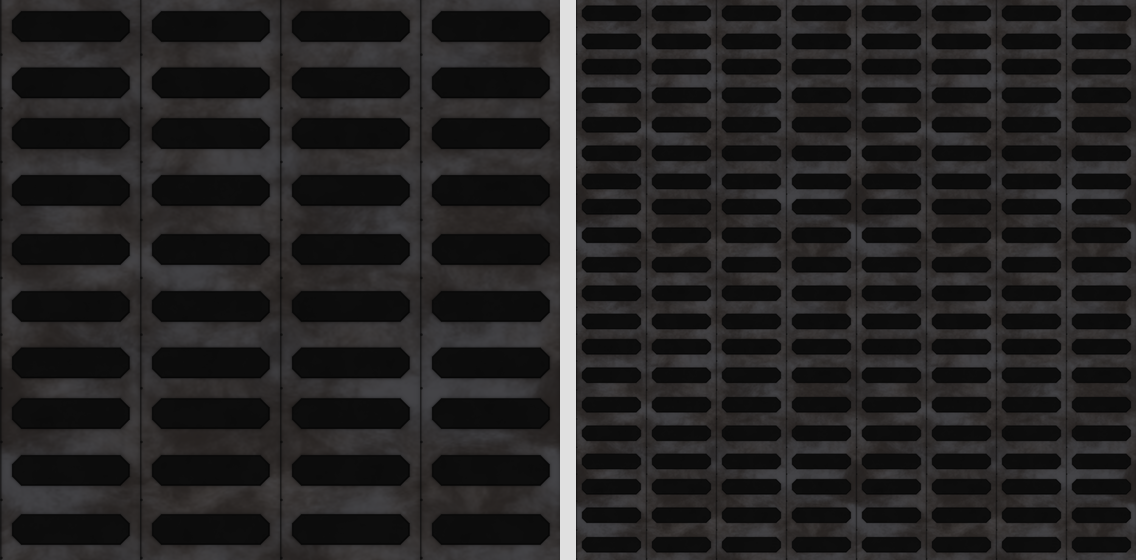
Left, the tile; right, the same tile 2 across and 2 down.
This pattern is drawn by a Shadertoy shader. Its source:

```glsl
// Dark worn metal grating: four plates, each punched with ten chamfered slots.
const float COLUMNS = 4.0;              // plates across
const float BLOCKS = 2.0;               // groups of five slots down
const int SLOTS = 5;
const float SLOT_Y[SLOTS] = float[SLOTS](0.0945, 0.2960, 0.4770, 0.6800, 0.8910);
const vec2 SLOT_HALF = vec2(0.1050, 0.0273);
const float CHAMFER = 0.0165;
const float SHIFT_X = 0.0015;           // seam offset from the left edge
const float SEAM_HALF = 0.0008;
const float NICK_RADIUS = 0.0023;
const float RIM_WIDTH = 0.0040;
const float SOFTNESS = 0.0012;
const vec3 METAL_DARK = vec3(0.150, 0.140, 0.138);
const vec3 METAL_LIGHT = vec3(0.272, 0.266, 0.268);
const vec3 TINT_WARM = vec3(1.03, 0.99, 0.96);
const vec3 TINT_COOL = vec3(0.98, 1.00, 1.04);
const vec3 SLOT_COLOR = vec3(0.048);
const vec3 RIM_COLOR = vec3(0.018);
const vec3 SEAM_COLOR = vec3(0.035);

float hash(vec2 cell, uint seed) {
    uvec2 q = uvec2(cell) * uvec2(1597u, 3571u);
    uint n = q.x ^ (q.y + seed * 7919u);
    n = n * 747796405u + 2891336453u;
    n = ((n >> ((n >> 28u) + 4u)) ^ n) * 277803737u;
    n = (n >> 22u) ^ n;
    return float(n & 65535u) / 65535.0;
}

// Value noise that wraps after a whole number of cells
float tileNoise(vec2 uv, vec2 cells, uint seed) {
    vec2 p = uv * cells;
    vec2 i = floor(p), f = fract(p);
    f = f * f * (3.0 - 2.0 * f);
    vec2 a = mod(i, cells), b = mod(i + 1.0, cells);
    return mix(mix(hash(a, seed), hash(vec2(b.x, a.y), seed), f.x),
               mix(hash(vec2(a.x, b.y), seed), hash(b, seed), f.x), f.y);
}

float tileFbm(vec2 uv, vec2 cells, uint seed) {
    float sum = 0.0, amp = 0.5, total = 0.0;
    for (uint k = 0u; k < 5u; k++) {
        sum += amp * tileNoise(uv, cells, seed + k);
        total += amp;
        amp *= 0.62;
        cells *= 2.0;
    }
    return sum / total;
}

float chamferBox(vec2 p, vec2 halfSize, float cut) {
    vec2 q = abs(p) - halfSize;
    return max(max(q.x, q.y), (q.x + q.y + cut) * 0.7071);
}

// Signed offset to the nearest copy of a height within a block
float blockOffset(float y, float center) {
    float d = y - center;
    return (d - round(d)) / BLOCKS;
}

vec3 wornMetal(vec2 uv) {
    vec2 warp = vec2(tileNoise(uv, vec2(12.0), 40u), tileNoise(uv, vec2(12.0), 41u)) - 0.5;
    float grime = tileFbm(uv + 0.04 * warp + 1.0, vec2(9.0, 13.0), 1u);
    float streaks = tileNoise(uv, vec2(96.0, 24.0), 11u) - 0.5;
    float grain = tileNoise(uv, vec2(200.0), 12u) - 0.5;
    float wear = smoothstep(0.15, 0.85, grime + 0.06 * streaks + 0.05 * grain);
    float tint = smoothstep(0.3, 0.7, 0.5 * (grime + tileFbm(uv, vec2(6.0, 8.0), 20u)));
    return mix(METAL_DARK, METAL_LIGHT, wear) * mix(TINT_WARM, TINT_COOL, tint);
}

void mainImage(out vec4 fragColor, in vec2 fragCoord) {
    vec2 uv = fragCoord / iResolution.xy;
    float edge = max(SOFTNESS, 0.75 / iResolution.y);

    // Plate and block coordinates, with y running downward
    float u = (uv.x - SHIFT_X) * COLUMNS;
    float seamX = (u - round(u)) / COLUMNS;
    float slotX = (fract(u) - 0.5) / COLUMNS;
    float y = fract((1.0 - uv.y) * BLOCKS);

    // Nearest slot, and nearest nick midway between two slots
    float slotDy = 1.0, nickDy = 1.0;
    for (int i = 0; i < SLOTS; i++) {
        float next = i + 1 < SLOTS ? SLOT_Y[i + 1] : SLOT_Y[0] + 1.0;
        float dy = blockOffset(y, SLOT_Y[i]);
        float my = blockOffset(y, 0.5 * (SLOT_Y[i] + next));
        if (abs(dy) < abs(slotDy)) slotDy = dy;
        if (abs(my) < abs(nickDy)) nickDy = my;
    }
    vec2 p = vec2(slotX, slotDy);
    float slot = chamferBox(p, SLOT_HALF, CHAMFER);

    // Plate with soft shade around slots and seams
    vec3 color = wornMetal(uv);
    color *= 1.0 - 0.30 * exp(-max(slot, 0.0) / 0.0025);
    color *= 1.0 - 0.22 * exp(-abs(seamX) / 0.0035);

    // Seam line and nicks
    float seam = 1.0 - smoothstep(-edge, edge, abs(seamX) - SEAM_HALF);
    float nick = length(vec2(seamX - 0.001, nickDy)) - NICK_RADIUS;
    color = mix(color, SEAM_COLOR, 0.9 * seam);
    color = mix(color, SEAM_COLOR, 0.75 * (1.0 - smoothstep(-edge, edge, nick)));

    // Recessed slot, its rim darkest toward the lower right
    float side = smoothstep(-0.01, 0.01, chamferBox(p + 0.002, SLOT_HALF, CHAMFER)
                                       - chamferBox(p - 0.002, SLOT_HALF, CHAMFER));
    float rim = smoothstep(-RIM_WIDTH, -0.3 * RIM_WIDTH, slot) * mix(0.35, 1.0, side);
    vec3 recess = SLOT_COLOR * (0.85 + 0.3 * tileFbm(uv, vec2(24.0), 30u));
    recess = mix(recess, RIM_COLOR, rim);
    color = mix(color, recess, 1.0 - smoothstep(-edge, edge, slot));

    fragColor = vec4(color, 1.0);
}
```
